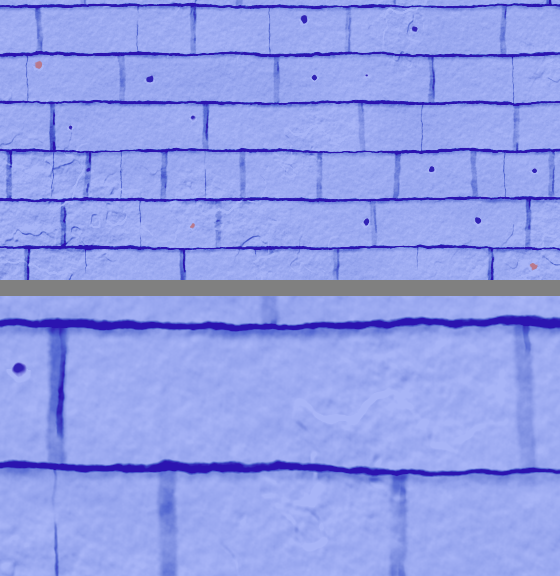
Top, the full canvas; bottom, a detail of the centre.
Give the GLSL for this texture, as a WebGL 2 fragment shader.

```glsl
#version 300 es
precision highp float;
// Old brick wall under thick periwinkle paint, lit from above.
// Courses and joints are repeated distances bent by noise; chips, cracks and
// holes come from hashes. All of it adds up to one tone, read from a ramp.

#define COURSE 0.1727      // height of one course, canvas height = 1
#define FIRST_SEAM 0.021   // depth of the first seam below the top
#define BRICK 0.553        // length of a long brick
#define SEAM_WIDTH 0.0042  // half width of the dark bed line
#define JOINT_WIDTH 0.010  // half width of the upright joints
#define CRACK_CHANCE 0.55
#define HOLE_CHANCE 0.22
#define HOLE_SPACING 0.2
#define BASE_TONE 0.87
#define RELIEF 1.7

uniform vec2 u_resolution;
out vec4 fragColor;

// Paint from deepest shadow to full light
const vec3 PAINT[6] = vec3[6](
    vec3(0.17, 0.08, 0.69), vec3(0.24, 0.27, 0.76), vec3(0.33, 0.41, 0.82),
    vec3(0.47, 0.54, 0.87), vec3(0.58, 0.64, 0.93), vec3(0.66, 0.71, 0.97));
const vec3 RUST = vec3(0.72, 0.47, 0.55);

// Where the first joint of each course stands, from the top down
const float JOINT_START[7] = float[7](0.30, 0.140, 0.434, 0.185, 0.036, 0.229, 0.098);
const int HEADER_COURSE = 4;

float hash(vec2 p) {
    vec3 q = fract(p.xyx * 0.1031);
    q += dot(q, q.yzx + 33.33);
    return fract((q.x + q.y) * q.z);
}

float noise(vec2 p) {
    vec2 i = floor(p), f = fract(p);
    f = f * f * (3.0 - 2.0 * f);
    return mix(mix(hash(i), hash(i + vec2(1, 0)), f.x),
               mix(hash(i + vec2(0, 1)), hash(i + vec2(1, 1)), f.x), f.y);
}

float fbm(vec2 p) {
    float sum = 0.0, gain = 0.53;
    for (int i = 0; i < 4; i++) {
        sum += gain * noise(p);
        p = mat2(1.6, 1.2, -1.2, 1.6) * p + 7.3;
        gain *= 0.5;
    }
    return sum;
}

// Height of the painted surface: fine grain, lumps and broken ledges
float surface(vec2 p, float rough) {
    float ledge = smoothstep(0.5, 0.55, fbm(p * 9.0 + 40.0));
    return 0.22 * fbm(p * 55.0) + rough * (0.7 * fbm(p * 24.0) + 0.3 * ledge);
}

// Soft-edged stroke: 1 inside the half width, 0 outside
float stroke(float d, float halfWidth, float blur) {
    return 1.0 - smoothstep(halfWidth - blur, halfWidth + blur, abs(d));
}

vec3 paint(float tone) {
    float t = clamp(tone, 0.0, 1.0) * 5.0;
    int i = min(int(t), 4);
    return mix(PAINT[i], PAINT[i + 1], t - float(i));
}

void main() {
    vec2 p = gl_FragCoord.xy / u_resolution.y;
    float blur = max(0.0016, 0.7 / u_resolution.y);
    float depth = 1.0 - p.y;

    // Ragged edges shared by all the joints
    vec2 wobble = 0.011 * (vec2(noise(p * 7.0), noise(p * 6.0 + 19.0)) - 0.5)
                + 0.010 * (vec2(fbm(p * 38.0), fbm(p * 38.0 + 57.0)) - 0.5);
    float level = (depth + wobble.y - FIRST_SEAM) / COURSE;
    float course = floor(level);
    float below = (level - round(level)) * COURSE;   // signed, positive under a seam
    int row = clamp(int(course) + 1, 0, 6);

    // Relief, rougher in patches and toward the foot of the wall
    float rough = smoothstep(0.46, 0.70, fbm(p * 3.6 + 11.0) + 0.16 * (depth - 0.45));
    rough = max(rough, 0.45 * exp(-abs(below) * 90.0)) + 0.05;
    float slope = surface(p + vec2(-0.002, 0.005), rough) - surface(p, rough);
    float tone = BASE_TONE + 0.16 * (fbm(p * vec2(4.0, 7.0)) - 0.5) - RELIEF * slope;
    tone += 0.07 * (noise(p * 130.0) - 0.5);

    // Upright joints: soft grooves with broken dark slits
    float spacing = row == HEADER_COURSE ? 0.5 * BRICK : BRICK;
    float along = (p.x + wobble.x - JOINT_START[row]) / spacing;
    float joint = round(along);
    float side = (along - joint) * spacing;
    float wear = 0.4 + 0.6 * hash(vec2(joint + 31.0, course + 5.0));
    float groove = stroke(side, JOINT_WIDTH, 0.004) * wear;
    tone -= groove * (0.22 + 0.5 * noise(p * vec2(60.0, 24.0)));
    float slit = stroke(side - 0.005, 0.0035, blur) * smoothstep(0.5, 0.68, noise(p * 21.0 + 3.0));
    tone -= 0.55 * slit * wear;

    // Hairline cracks near the middle of some bricks
    vec2 brick = vec2(floor(along), course);
    float crackAt = 0.5 + 0.28 * (hash(brick + 71.0) - 0.5);
    float crack = stroke((fract(along) - crackAt) * spacing, 0.0016, blur);
    crack *= step(hash(brick + 13.0), CRACK_CHANCE) * smoothstep(0.25, 0.5, noise(p * 17.0));
    tone -= 0.5 * crack;

    // Bed joints: shaded mortar beneath a dark overhang line
    float mortar = smoothstep(-0.004, 0.002, below) * (1.0 - smoothstep(0.006, 0.021, below));
    tone -= mortar * (0.12 + 0.32 * noise(p * vec2(16.0, 40.0)));
    float seamWidth = SEAM_WIDTH * (0.5 + noise(vec2(p.x * 9.0, course * 0.0 + depth * 9.0)));
    tone -= 0.85 * stroke(below, seamWidth, 0.0022);

    // Drilled holes with a lit lower rim, a few of them rusty
    vec2 cell = vec2(floor(p.x / HOLE_SPACING), course);
    vec2 center = vec2(0.25 + 0.5 * hash(cell + 3.0), 0.25 + 0.35 * hash(cell + 47.0));
    vec2 offset = (vec2(p.x / HOLE_SPACING, level) - cell - center) * vec2(HOLE_SPACING, COURSE);
    float radius = 0.006 + 0.007 * hash(cell + 91.0);
    float r = length(offset) + 0.008 * (noise(p * 90.0) - 0.5);
    float present = step(hash(cell + 23.0), HOLE_CHANCE);
    float hole = present * stroke(r, radius, blur);
    tone += 0.15 * present * stroke(r - radius - 0.004, 0.003, 0.002) * step(0.0, offset.y);
    float rusty = step(0.85, hash(cell + 67.0));
    vec3 color = mix(paint(tone), mix(paint(0.06), RUST, rusty), hole);

    fragColor = vec4(color, 1.0);
}
```
